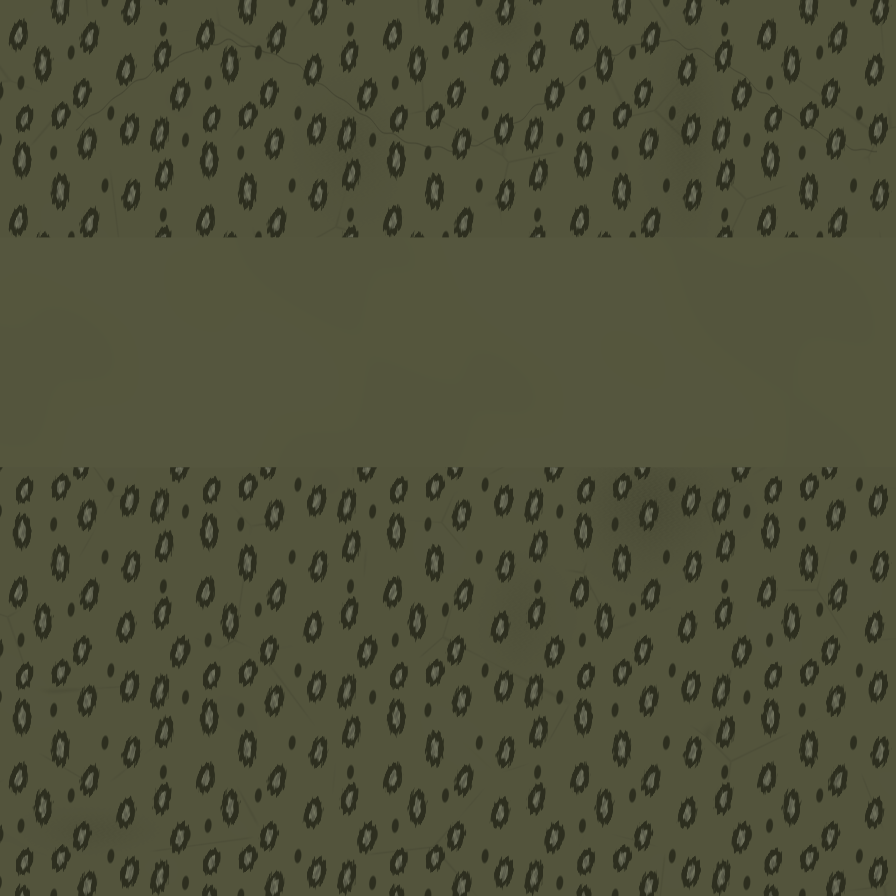
Write a WebGL 2 fragment shader that draws this pattern.

```glsl
#version 300 es
precision highp float;

uniform vec2 u_resolution;
out vec4 fragColor;

// Design grid: 768 units per canvas side, y pointing down
const float CANVAS = 768.0;
const vec2 TILE = vec2(160.4, 159.2);
const vec2 BAND = vec2(203.5, 400.5);

const vec3 OLIVE = vec3(0.332, 0.336, 0.241);
const vec3 RING = vec3(0.175, 0.182, 0.122);
const vec3 CORE = vec3(0.455, 0.462, 0.375);

// Rosettes of one tile: centre x, centre y, half height
const vec3 ROSETTES[16] = vec3[16](
  vec3(16, 30, 13), vec3(77, 32, 13), vec3(37, 55, 15), vec3(108, 60, 13),
  vec3(139, 48, 13), vec3(70, 80, 12), vec3(154, 81, 13), vec3(21, 102, 11),
  vec3(52, 99, 11), vec3(111, 111, 13), vec3(137, 115, 14), vec3(75, 123, 13),
  vec3(19, 137, 15), vec3(141, 150, 13), vec3(52, 5, 15), vec3(113, 8, 13));

// Small solid flecks between the rosettes
const vec2 FLECKS[8] = vec2[8](
  vec2(95, 97), vec2(46, 131), vec2(90, 159), vec2(140, 25),
  vec2(18, 71), vec2(61, 45), vec2(0, 79), vec2(159, 120));

vec2 hash2(vec2 p) {
  p = vec2(dot(p, vec2(127.1, 311.7)), dot(p, vec2(269.5, 183.3)));
  return fract(sin(p) * 4375.85);
}

vec2 tileOffset(vec2 p, vec2 centre) {
  return mod(p - centre + 0.5 * TILE, TILE) - 0.5 * TILE;
}

float ellipse(vec2 p, vec2 radii) {
  return (length(p / radii) - 1.0) * radii.x;
}

float fill(float d, float aa) {
  return 1.0 - smoothstep(-aa, aa, d);
}

float layeredSines(vec2 p) {
  return 0.5 * sin(p.x + 1.7 * sin(p.y * 0.8))
       + 0.3 * sin(p.y * 1.9 + p.x * 0.7)
       + 0.2 * sin(p.x * 3.1 - p.y * 2.3);
}

// Distance between the two nearest cell points: zero on cell borders
float cellBorder(vec2 p) {
  vec2 cell = floor(p);
  float near = 9.0, next = 9.0;
  for (int j = -1; j <= 1; j++)
    for (int i = -1; i <= 1; i++) {
      vec2 c = cell + vec2(i, j);
      float d = length(c + hash2(c) - p);
      next = min(next, max(near, d));
      near = min(near, d);
    }
  return next - near;
}

float smudge(vec2 p, vec2 centre, vec2 radii) {
  vec2 q = (p - centre) / radii;
  return exp(-2.0 * dot(q, q));
}

// Faint worn patches and hairline cracks of the ground
vec3 ground(vec2 p, float aa, float printed) {
  float wear = smudge(p, vec2(555, 432), vec2(60, 55))
             + 0.6 * smudge(p, vec2(588, 110), vec2(28, 100))
             + 0.5 * smudge(p, vec2(300, 125), vec2(50, 60))
             + 0.4 * smudge(p, vec2(432, 20), vec2(35, 30))
             + 0.5 * smudge(p, vec2(85, 712), vec2(55, 20))
             + 0.4 * smudge(p, vec2(445, 530), vec2(35, 60));
  float grain = 0.75 + 0.25 * layeredSines(p * 1.3);
  float crack = fill(cellBorder(p / 105.0) * 50.0 - 0.5, aa + 0.3);
  crack *= smoothstep(0.0, 0.5, layeredSines(p * 0.035));

  float arc = 82.0 - 46.0 * cos((p.x - 195.0) * 0.01698) + 3.0 * layeredSines(p.xx * 0.12);
  float arcSpan = step(65.0, p.x) * step(p.x, 752.0);
  float arcLine = fill(abs(p.y - arc) - 0.5, aa + 0.3) * arcSpan;

  float shade = 0.13 * wear * grain + 0.08 * crack + 0.17 * arcLine;
  float tone = 0.006 * layeredSines(p * 0.018);
  return OLIVE * (1.0 - printed * (shade + 0.02) + tone);
}

void main() {
  vec2 uv = gl_FragCoord.xy / u_resolution;
  vec2 p = vec2(uv.x, 1.0 - uv.y) * CANVAS;
  float aa = 0.75 * CANVAS / u_resolution.y;

  // Plain band across the printed ground
  float printed = 1.0 - smoothstep(BAND.x - aa, BAND.x + aa, p.y)
                * (1.0 - smoothstep(BAND.y - aa, BAND.y + aa, p.y));
  float ring = 0.0, core = 0.0;

  for (int i = 0; i < 16; i++) {
    vec3 r = ROSETTES[i];
    vec2 q = tileOffset(p, r.xy);
    float seed = float(i) * 2.37;
    float lean = r.z > 14.0 ? 0.04 : 0.17;
    q.x += q.y * lean;
    // Bristly strokes roughen the outline
    float bristle = layeredSines(vec2(q.x * 1.3 + seed, q.y * 0.35 + seed));
    ring = max(ring, fill(ellipse(q, vec2(7.6, r.z)) + 1.4 * bristle, aa));
    core = max(core, fill(ellipse(q, vec2(3.1, r.z * 0.53)) + 0.8 * bristle, aa));
  }

  for (int i = 0; i < 8; i++) {
    vec2 q = tileOffset(p, FLECKS[i]);
    q.x += 0.08 * q.y;
    ring = max(ring, fill(ellipse(q, vec2(2.9, 6.0)), aa));
  }

  vec3 color = ground(p, aa, printed);
  color = mix(color, RING, ring * printed);
  float streak = 0.85 + 0.15 * layeredSines(p * vec2(1.1, 0.4));
  color = mix(color, CORE * streak, core * printed);
  fragColor = vec4(color, 1.0);
}
```
